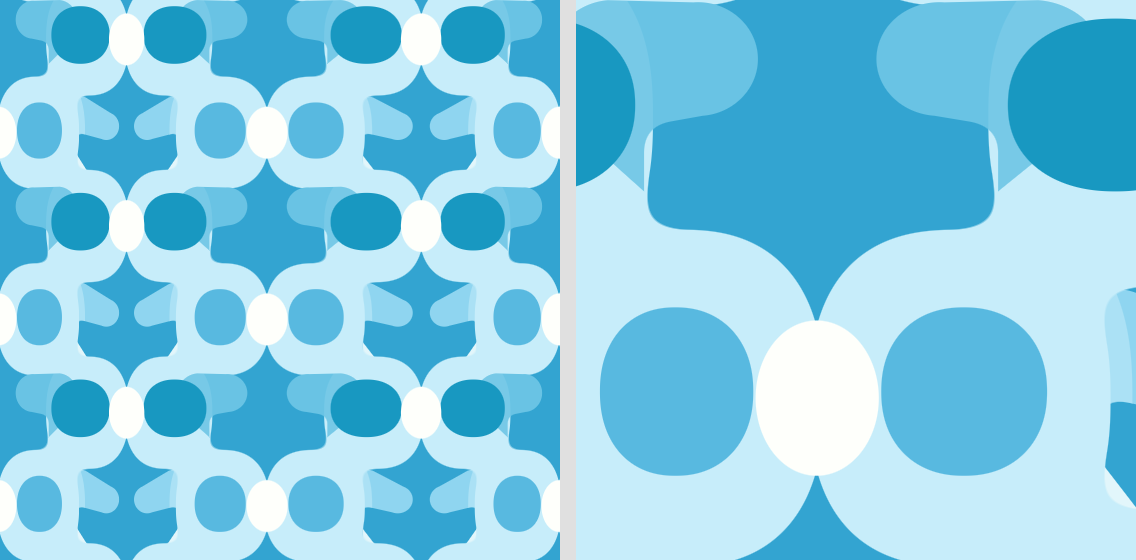
Left: the whole. Right: its middle third, enlarged.
Write a WebGL 2 fragment shader that draws this pattern.

```glsl
#version 300 es
precision highp float;

uniform vec2 u_resolution;
out vec4 fragColor;

// Layout in design units; REPEATS * CELL spans the canvas
const vec2 REPEATS = vec2(2.0, 3.0);
const vec2 CELL = vec2(384.0, 256.0);
const float TOP_OFFSET = 54.0;                  // first dark pair, from the top
const vec3 SWAY = vec3(9.0, 10.7, -7.5);        // shift, sine and cosine of the uneven spacing

// Shapes, measured from the white oval of each pair
const vec2 RING_CENTER = vec2(59.0, 0.0);
const vec2 RING_RADIUS = vec2(62.0, 77.0);
const vec2 DARK_CENTER = vec2(69.0, -6.0);
const vec2 DARK_RADIUS = vec2(44.0, 39.5);
const vec2 LIGHT_CENTER = vec2(61.0, -3.0);
const vec2 LIGHT_RADIUS = vec2(34.0, 38.5);
const vec2 WHITE_RADIUS = vec2(26.0, 35.5);
const float RING_POWER = 2.5;
const float OVAL_POWER = 2.2;
const float RING_BLEND = 22.0;
const float CURL_BLEND = 12.0;
const float RIM_WIDTH = 9.0;
const float RIM_ALPHA = 0.5;
const float CURL_VEIL = 0.15;

const vec3 GROUND = vec3(0.20, 0.645, 0.82);
const vec3 RING = vec3(0.78, 0.93, 0.98);
const vec3 DARK = vec3(0.095, 0.595, 0.755);
const vec3 LIGHT = vec3(0.345, 0.725, 0.88);
const vec3 MID_CURL = vec3(0.41, 0.765, 0.895);
const vec3 PALE_CURL = vec3(0.56, 0.835, 0.94);
const vec3 WHITE = vec3(0.995, 1.0, 0.985);
const float TAU = 6.2831853;

float superOval(vec2 p, vec2 radius, float power) {
    vec2 q = pow(abs(p) / radius, vec2(power));
    return (pow(q.x + q.y, 1.0 / power) - 1.0) * min(radius.x, radius.y);
}

float taperedCapsule(vec2 p, vec2 a, vec2 b, float ra, float rb) {
    vec2 ab = b - a;
    float h = clamp(dot(p - a, ab) / dot(ab, ab), 0.0, 1.0);
    return length(p - a - ab * h) - mix(ra, rb, h);
}

float smoothUnion(float a, float b, float k) {
    float h = max(k - abs(a - b), 0.0) / k;
    return min(a, b) - h * h * k * 0.25;
}

float ring(vec2 p) {
    return superOval(p - RING_CENTER, RING_RADIUS, RING_POWER);
}

// Lobe reaching outward, with a stem running down beside the ring
float curl(vec2 p, vec2 root, vec2 tip, float rootRadius, float tipRadius) {
    float lobe = taperedCapsule(p, root, tip, rootRadius, tipRadius);
    float stem = taperedCapsule(p, vec2(99.0, -20.0), vec2(99.0, 47.0), 18.0, 18.0);
    return smoothUnion(lobe, stem, CURL_BLEND);
}

void main() {
    vec2 span = REPEATS * CELL;
    vec2 pos = gl_FragCoord.xy / u_resolution * span;
    float pixel = max(span.x / u_resolution.x, span.y / u_resolution.y);

    // Periodic sway, then mirrored cells with a half-drop second pair
    float phase = TAU * pos.x / span.x;
    pos.x += SWAY.x + SWAY.y * sin(phase) + SWAY.z * cos(phase);
    float down = span.y - pos.y - TOP_OFFSET;
    float side = abs(mod(pos.x, CELL.x) - 0.5 * CELL.x);
    vec2 a = vec2(side, mod(down + 0.5 * CELL.y, CELL.y) - 0.5 * CELL.y);
    vec2 b = vec2(0.5 * CELL.x - side, mod(down, CELL.y) - 0.5 * CELL.y);

    // Rings linked into a zigzag chain
    float ringA = ring(a);
    float ringB = ring(b);
    float chain = smoothUnion(ringA, ringB, RING_BLEND);

    // Curls; the mid one is trimmed by the shoulder of the lower ring
    float midCurl = curl(a, vec2(103.0, -24.0), vec2(141.0, -27.0), 30.0, 26.0);
    float shoulder = dot(a - vec2(101.0, 19.0), vec2(-0.67, 0.74));
    midCurl = max(midCurl, shoulder);
    float paleCurl = curl(b, vec2(122.0, -25.0), vec2(162.0, -9.0), 25.0, 19.0);

    // Small bright wedge at the foot of the pale curl
    float wedge = max(max(118.0 - b.x, b.y - 52.0),
                      dot(b - vec2(119.0, 32.0), vec2(0.82, -0.57)));

    #define COVER(d) clamp(0.5 - (d) / pixel, 0.0, 1.0)
    vec3 color = GROUND;
    color = mix(color, PALE_CURL, COVER(paleCurl));
    color = mix(color, RING, RIM_ALPHA * COVER(max(ringB - RIM_WIDTH, paleCurl)));
    color = mix(color, mix(RING, WHITE, 0.5), COVER(wedge));
    color = mix(color, RING, COVER(chain));
    color = mix(color, MID_CURL, COVER(midCurl));
    color = mix(color, RING, CURL_VEIL * COVER(max(midCurl, ringA)));

    // Ovals inside the rings and the white links between them
    color = mix(color, DARK, COVER(superOval(a - DARK_CENTER, DARK_RADIUS, OVAL_POWER)));
    color = mix(color, LIGHT, COVER(superOval(b - LIGHT_CENTER, LIGHT_RADIUS, OVAL_POWER)));
    float links = min(superOval(a, WHITE_RADIUS, 2.0), superOval(b, WHITE_RADIUS, 2.0));
    color = mix(color, WHITE, COVER(links));

    fragColor = vec4(color, 1.0);
}
```
